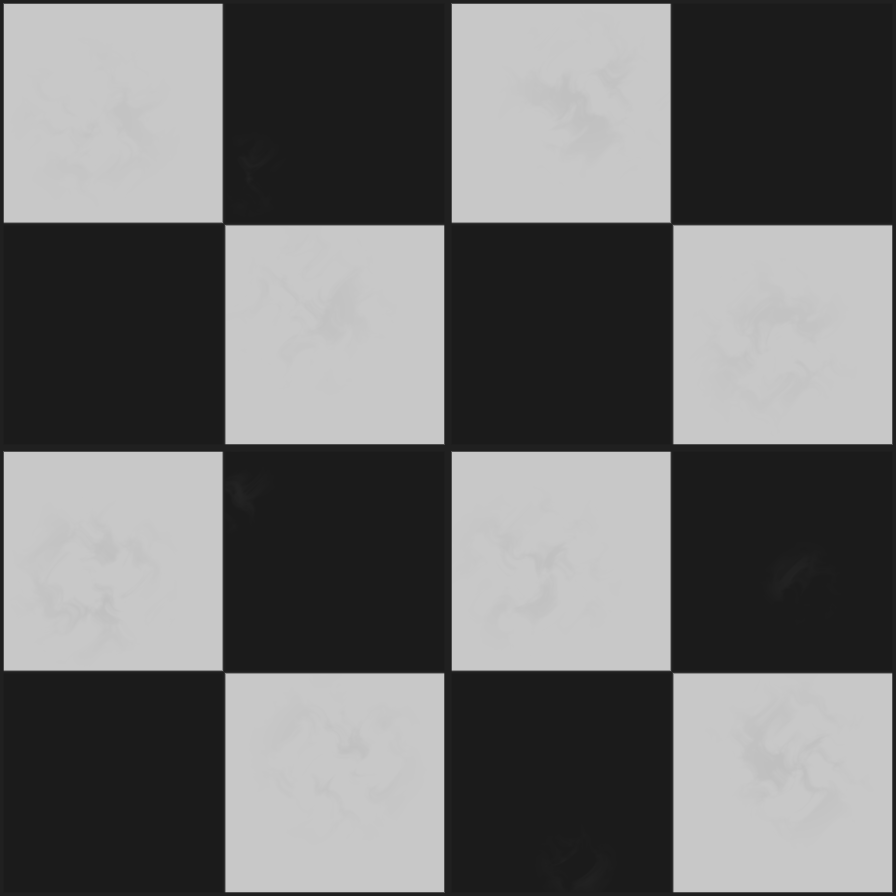
A Shadertoy shader for this pattern:

```glsl
#define BLOCKS 2.0            // two-by-two tile blocks across and down
#define WIDE_GAP 0.0041       // half width of the gap around a block
#define SEAM_SOFT 0.0028      // reach of the soft seam inside a block
#define LIGHT_TILE vec3(0.784)
#define DARK_TILE vec3(0.106)
#define GROUT vec3(0.125)
#define CLOUD_CELLS 20.0      // coarsest cloud cells across the canvas
#define LIGHT_STAIN 0.042
#define DARK_STAIN 0.035
#define TAU 6.2831853

vec2 hash2(vec2 p) {
    vec3 q = fract(p.xyx * vec3(0.1031, 0.1030, 0.0973));
    q += dot(q, q.yzx + 33.33);
    return fract((q.xx + q.yz) * q.zy);
}

// Distance to the nearest jittered point, wrapping after `period` cells
float cellular(vec2 p, float period) {
    vec2 cell = floor(p), f = p - cell;
    float nearest = 2.0;
    for (int y = -1; y <= 1; y++) {
        for (int x = -1; x <= 1; x++) {
            vec2 o = vec2(x, y);
            vec2 d = o + hash2(mod(cell + o, period) + period) - f;
            nearest = min(nearest, dot(d, d));
        }
    }
    return sqrt(nearest);
}

// Cellular octaves, bent by whole-period sines
float clouds(vec2 uv) {
    vec2 p = uv + 0.010 * sin(TAU * (uv.yx * 11.0 + uv * 5.0))
                + 0.004 * sin(TAU * (uv.yx * 29.0 - uv * 17.0));
    float sum = 0.0, amp = 0.5, cells = CLOUD_CELLS;
    for (int i = 0; i < 4; i++) {
        sum += amp * cellular(p * cells, cells);
        amp *= 0.55;
        cells *= 2.0;
    }
    return sum;
}

void mainImage(out vec4 fragColor, in vec2 fragCoord) {
    vec2 uv = fragCoord / iResolution.xy;
    float px = 1.0 / min(iResolution.x, iResolution.y);

    // Checkerboard, dark at the lower left
    vec2 grid = uv * BLOCKS * 2.0;
    vec2 tile = floor(grid), local = fract(grid);
    float isLight = mod(tile.x + tile.y, 2.0);

    // Broad stains near light centres, rare small scuffs on dark tiles
    vec2 jitter = hash2(tile + 7.0) - 0.5;
    vec2 chance = hash2(tile + 41.0);
    vec2 centre = 0.5 + jitter * mix(0.9, 0.25, isLight);
    float radius = mix(0.22, 0.46, isLight);
    float patchMask = 1.0 - smoothstep(0.1 * radius, radius, length(local - centre));
    float strength = mix(step(0.6, chance.x) * DARK_STAIN,
                         -LIGHT_STAIN * (0.5 + 0.5 * chance.y), isLight);
    float stain = patchMask * smoothstep(0.36, 0.66, clouds(uv));
    vec3 face = mix(DARK_TILE, LIGHT_TILE, isLight) + strength * stain;

    // Crisp wide gaps between blocks, soft thin seams within them
    vec2 block = fract(uv * BLOCKS);
    vec2 toGap = min(block, 1.0 - block) / BLOCKS;
    vec2 toSeam = abs(block - 0.5) / BLOCKS;
    float gap = min(toGap.x, toGap.y) - WIDE_GAP;
    float seam = min(toSeam.x, toSeam.y);
    float cover = smoothstep(-0.6 * px, 0.6 * px, gap)
                * smoothstep(0.0, max(SEAM_SOFT, px), seam);

    fragColor = vec4(mix(GROUT, face, cover), 1.0);
}
```
